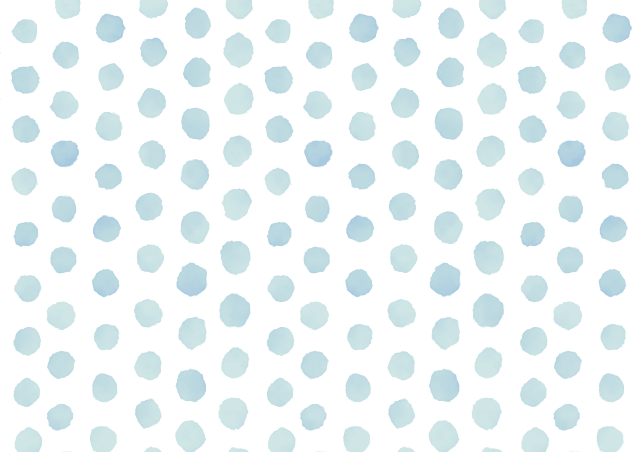
This pattern is drawn by a WebGL 2 fragment shader. Its source:

```glsl
#version 300 es
precision highp float;

uniform vec2 u_resolution;
out vec4 fragColor;

const float TAU = 6.2831853;
const float CANVAS_WIDTH = 768.0;
const float TILE_WIDTH = 304.0;
const float ROW_PITCH = 61.3;
const float COLUMNS = 6.0;
const float ROWS = 9.0;

float hash(vec2 p) {
    vec3 q = fract(vec3(p.xyx) * 0.1031);
    q += dot(q, q.yzx + 33.33);
    return fract((q.x + q.y) * q.z);
}

float noise(vec2 p) {
    vec2 cell = floor(p), f = fract(p);
    f = f * f * (3.0 - 2.0 * f);
    return mix(mix(hash(cell), hash(cell + vec2(1, 0)), f.x),
               mix(hash(cell + vec2(0, 1)), hash(cell + vec2(1, 1)), f.x), f.y);
}

// Pale aqua through grey blue to a stronger sky blue
vec3 washColor(float tone) {
    vec3 pale = vec3(0.815, 0.902, 0.902);
    vec3 mid = vec3(0.735, 0.850, 0.880);
    vec3 deep = vec3(0.650, 0.785, 0.875);
    vec3 wash = mix(pale, mid, clamp(tone * 1.6, 0.0, 1.0));
    return mix(wash, deep, smoothstep(0.6, 1.2, tone));
}

// Hand-placed centre: columns lean and rows bunch up gently
vec2 dotCenter(float column, float row, float wrappedRow, float top) {
    vec2 id = vec2(column, wrappedRow);
    float lean = column < 0.5 ? 0.6 : -1.0;
    float x = 29.0 + 51.8 * column + lean * wrappedRow;
    float y = top + ROW_PITCH * row - 2.0 - 4.0 * sin(TAU * (wrappedRow - 0.2) / ROWS);
    return vec2(x, y) + 3.0 * (vec2(hash(id + 3.7), hash(id + 8.2)) - 0.5);
}

void main() {
    // Measured from the top left
    float unitsPerPixel = CANVAS_WIDTH / u_resolution.x;
    vec2 p = vec2(gl_FragCoord.x, u_resolution.y - gl_FragCoord.y) * unitsPerPixel;
    p.x = mod(p.x - 10.0, TILE_WIDTH) + 10.0;

    vec3 color = vec3(1.0);
    for (float column = 0.0; column < COLUMNS; column++) {
        bool odd = mod(column, 2.0) > 0.5;
        float top = odd ? 9.0 - column : 39.0 - 2.0 * column;
        float row = round((p.y - top) / ROW_PITCH);
        float wrappedRow = mod(row, ROWS);
        vec2 id = vec2(column, wrappedRow);
        vec2 local = p - dotCenter(column, row, wrappedRow, top);
        if (length(local) > 26.0) continue;

        // Slightly tilted oval, taller toward the right of the tile
        float tilt = 0.7 * (hash(id + 21.3) - 0.35);
        vec2 axis = vec2(cos(tilt), sin(tilt));
        vec2 turned = vec2(dot(local, axis), dot(local, vec2(-axis.y, axis.x)));
        float size = 2.4 * (hash(id + 5.1) - 0.5);
        vec2 radii = vec2(15.8 + 0.22 * column, 16.0 + 0.55 * column) + size;
        radii.y += 0.8 * sin(TAU * wrappedRow / 18.0) * step(3.5, column);

        // Uneven brushed outline
        vec2 grain = local + id * 71.0;
        float wobble = 3.2 * (noise(grain * 0.11) - 0.5) + 1.5 * (noise(grain * 0.36) - 0.5);
        float dist = (length(turned / radii) - 1.0) * radii.x + wobble;
        float coverage = 1.0 - smoothstep(-0.7 * unitsPerPixel, 0.7 * unitsPerPixel, dist);

        // Overall tone, paler at the ends of the tile, with one strong accent
        float tone = 0.08 + 0.62 * hash(id + 13.9);
        tone += odd ? -0.08 : 0.1;
        if (odd ? wrappedRow < 0.5 : wrappedRow > 7.5) tone = 0.05;
        if (column == 1.0 && wrappedRow == 3.0) tone = 0.95;

        // Pooled pigment, soft mottling and a faint dried rim
        float flow = TAU * hash(id + 31.7);
        tone += 0.16 * dot(local, vec2(cos(flow), sin(flow))) / radii.x;
        tone += 0.3 * (noise(grain * 0.09 + 40.0) - 0.5) + 0.1 * (noise(grain * 0.3) - 0.5);
        tone += 0.12 * smoothstep(-3.5, -0.5, dist);

        color = mix(color, washColor(tone), coverage);
    }
    fragColor = vec4(color, 1.0);
}
```
